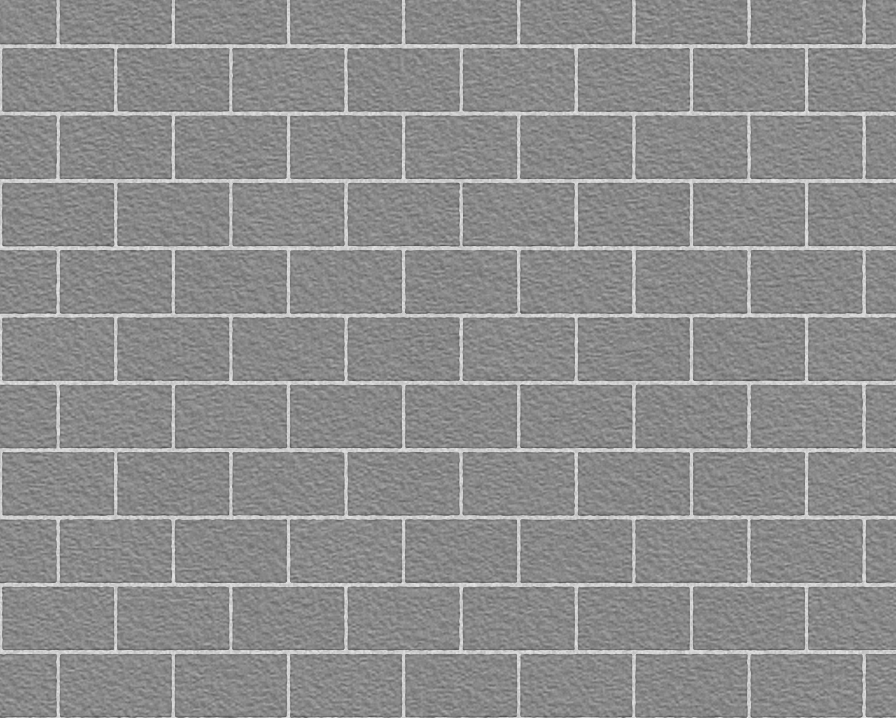
This pattern is drawn by a WebGL 1 fragment shader. Its source:

```glsl
precision highp float;
// Running-bond wall of grey rough-faced blocks with thin pale mortar joints.
uniform vec2 u_resolution;

float hash(vec2 p) {
  return fract(sin(dot(p, vec2(12.9898, 78.233))) * 43758.5453);
}

float noise(vec2 p) {
  vec2 i = floor(p);
  vec2 f = fract(p);
  f = f * f * (3.0 - 2.0 * f);
  return mix(mix(hash(i), hash(i + vec2(1.0, 0.0)), f.x),
             mix(hash(i + vec2(0.0, 1.0)), hash(i + vec2(1.0, 1.0)), f.x), f.y);
}

float roundedBox(vec2 p, vec2 halfSize, float radius) {
  vec2 q = abs(p) - halfSize + radius;
  return length(max(q, 0.0)) + min(max(q.x, q.y), 0.0) - radius;
}

// Short horizontal ridges, lit from above
float ridges(vec2 p) {
  vec2 q = p * vec2(230.0, 370.0);
  q.y += 0.8 * noise(p * 160.0 + 31.0);
  return noise(q) - noise(q + vec2(0.3, 1.0));
}

void main() {
  vec2 p = gl_FragCoord.xy / u_resolution.x;
  float pixel = 1.0 / u_resolution.x;

  // Block layout: alternate courses shift by half a block
  vec2 blockSize = vec2(0.1285, 0.07513);
  vec2 grid = (p + vec2(-0.0007, 0.0016)) / blockSize;
  float course = floor(grid.y);
  grid.x -= 0.5 * (1.0 - mod(course, 2.0));
  vec2 block = floor(grid);
  vec2 local = (fract(grid) - 0.5) * blockSize;

  // Block outline with slightly worn edges
  vec2 halfSize = 0.5 * (blockSize - vec2(0.0036, 0.0044));
  float dist = roundedBox(local, halfSize, 0.0018);
  dist += 0.0009 * (noise(p * 240.0 + 7.0) - 0.5);

  // Rough stone face
  float fine = noise(p * 512.0 + 53.0) - 0.5;
  float stone = 0.532 + 0.125 * ridges(p) + 0.07 * fine;
  stone += 0.008 * (hash(block + 3.0) - 0.5);

  // Dark rim, strongest along the lower edge
  float rim = smoothstep(-0.0028, -0.0004, dist);
  float lower = smoothstep(0.0, 0.004, -local.y - halfSize.y + 0.004);
  stone -= rim * mix(0.05, 0.13, lower);

  // Grainy mortar
  float mortar = 0.815 + 0.13 * fine + 0.06 * (noise(p * 300.0) - 0.5);

  float joint = smoothstep(-0.6 * pixel, 0.6 * pixel, dist);
  gl_FragColor = vec4(vec3(mix(stone, mortar, joint)), 1.0);
}
```
